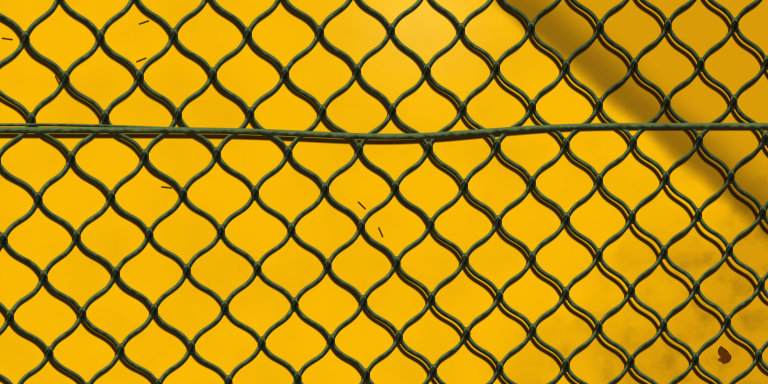
A WebGL 2 fragment shader for this pattern:

```glsl
#version 300 es
precision highp float;
// Chain-link fence with a tension cable in front of a sunlit yellow wall.
// A projective lattice gives bent wires and knuckles; the same lattice, shifted,
// casts the shadow. Gradient noise adds sag, grime and worn paint.
#define WALL vec3(0.98, 0.73, 0.01)
#define AMBER vec3(0.83, 0.59, 0.03)
#define GRIME vec3(0.46, 0.32, 0.05)
#define SHADOW vec3(0.11, 0.05, 0.02)
#define WIRE_DARK vec3(0.13, 0.14, 0.07)
#define WIRE_LIT vec3(0.40, 0.47, 0.28)
#define WIRE 0.0060       // half width of a wire
#define PITCH 0.134       // distance between parallel wires
#define BEND 0.045        // S-curve of each wire, in cells
#define KNUCKLE 0.0105    // radius of a wire joint
#define CABLE 0.0080      // half width of the cable
#define SHADOW_SHIFT vec2(-0.009, 0.012) // y down

uniform vec2 u_resolution;
out vec4 fragColor;
const float TAU = 6.2831853;

vec2 hash2(vec2 p) {
  p = vec2(dot(p, vec2(127.1, 311.7)), dot(p, vec2(269.5, 183.3)));
  return fract(sin(p) * 43758.545);
}
float corner(vec2 i, vec2 f, vec2 o) { return dot(hash2(i + o) * 2.0 - 1.0, f - o); }

// Gradient noise, about -0.7 to 0.7
float gnoise(vec2 p) {
  vec2 i = floor(p), f = fract(p), o = vec2(0.0, 1.0);
  vec2 u = f * f * f * (f * (f * 6.0 - 15.0) + 10.0);
  return mix(mix(corner(i, f, o.xx), corner(i, f, o.yx), u.x),
             mix(corner(i, f, o.xy), corner(i, f, o.yy), u.x), u.y);
}
float fbm(vec2 p) {
  float sum = 0.0, amp = 0.6;
  for (int i = 0; i < 4; i++, amp *= 0.5, p = p * 2.1 + 7.3) sum += amp * gnoise(p);
  return sum;
}
float cover(float d, float soft) { return 1.0 - smoothstep(-soft, soft, d); }

// Signed distances to the nearest rising (x) and falling (y) wire
vec2 fence(vec2 p) {
  mat3 cellToCanvas = mat3(0.19614, -0.00305, 0.00648,
                           0.00868, 0.10722, 0.00585,
                           0.2604, 0.09635, 1.0);
  vec3 h = inverse(cellToCanvas) * vec3(p, 1.0);
  vec2 cell = h.xy / h.z;
  vec2 ab = cell.x + vec2(0.5, -0.5) * cell.y;
  ab += 0.04 * vec2(gnoise(p * 5.0), gnoise(p * 5.0 + 31.0));
  ab += BEND * sin(TAU * ab.yx);
  return (fract(ab + 0.5) - 0.5) * PITCH;
}

float cableHeight(float x) {
  float sag = (x - 1.02) / 0.3;
  return 0.339 + 0.017 * exp(-sag * sag) - 0.011 * smoothstep(1.0, 1.6, x);
}
vec3 wireColor(float side, float wear) {
  return mix(WIRE_DARK, WIRE_LIT, smoothstep(-0.6, 0.8, side + wear));
}

vec3 wall(vec2 p, float shade, float soft) {
  float mottle = fbm(p * 5.0);
  vec3 col = mix(WALL, AMBER, clamp(0.08 + 0.5 * mottle, 0.0, 0.5));
  vec2 glow = p - vec2(1.1, 0.03);
  col += vec3(0.02, 0.06, 0.18) * exp(-30.0 * dot(glow, glow));
  // Broad shade and dirt toward the right
  float band = p.x - 1.28 - 1.15 * p.y + 0.05 * mottle;
  float edge = smoothstep(-0.03, 0.05, band) * (1.0 - smoothstep(0.06, 0.24, band));
  float dirt = smoothstep(2.2, 2.75, p.x + p.y + 0.4 * mottle);
  col = mix(col, AMBER, max(shade, 0.85 * dirt));
  col = mix(col, GRIME, 0.65 * edge + 0.35 * dirt * smoothstep(-0.1, 0.4, fbm(p * 14.0)));
  // Scattered scratches and one patch of rust
  for (int i = 0; i < 7; i++) {
    vec2 seed = hash2(vec2(float(i), 4.0));
    vec2 q = p - seed * vec2(1.2, 1.0);
    vec2 dir = vec2(cos(seed.x * 9.0), sin(seed.x * 9.0));
    float scratch = length(q - dir * clamp(dot(q, dir), -0.012, 0.012)) - 0.002;
    col = mix(col, SHADOW, 0.8 * cover(scratch, soft));
  }
  float rust = length((p - vec2(1.885, 0.925)) * vec2(1.2, 0.9)) - 0.018 + 0.03 * gnoise(p * 45.0);
  return mix(col, vec3(0.28, 0.11, 0.02), 0.85 * cover(rust, soft));
}

void main() {
  vec2 p = vec2(gl_FragCoord.x, u_resolution.y - gl_FragCoord.y) / u_resolution.y; // y down
  float soft = 0.8 / u_resolution.y;
  float shade = 0.85 * smoothstep(-0.03, 0.06, p.x - 1.28 - 1.15 * p.y);
  vec3 col = wall(p, shade, soft);

  // Shadow, its distance drifting over the uneven wall
  float drift = 0.55 + 0.6 * smoothstep(1.0, 2.0, p.x + 0.3 * p.y) + 0.8 * gnoise(p * 2.2 + 3.0);
  vec2 s = abs(fence(p - SHADOW_SHIFT * max(drift, 0.3)));
  float across = p.y - cableHeight(p.x);
  float cableShadow = abs(across - 0.015 + 0.009 * smoothstep(0.9, 1.6, p.x)) - 0.006;
  float shadow = min(min(s.x, s.y) - WIRE * 0.85, min(length(s) - KNUCKLE, cableShadow));
  col = mix(col, SHADOW, 0.9 * cover(shadow, soft + 0.001));

  // Wires, falling then rising, dimmed where they hook together
  vec2 e = fence(p);
  float joint = length(e), wear = 0.7 * gnoise(p * 60.0);
  float dim = (1.0 - 0.25 * shade) * mix(0.45, 1.0, smoothstep(KNUCKLE * 0.6, KNUCKLE * 1.8, joint));
  col = mix(col, SHADOW, 0.9 * cover(joint - KNUCKLE - 0.002, soft));
  col = mix(col, dim * 0.9 * wireColor(e.y / WIRE, wear), cover(abs(e.y) - WIRE, soft));
  col = mix(col, dim * wireColor(-e.x / WIRE, wear), cover(abs(e.x) - WIRE, soft));
  float hook = abs(joint - KNUCKLE) - WIRE * 0.4;
  col = mix(col, wireColor((e.y - e.x) / KNUCKLE - 0.6, wear), 0.8 * cover(hook, soft));

  // Tension cable and the second strand that joins it
  float strand = across + 0.014 * (1.0 - smoothstep(0.1, 0.65, p.x));
  col = mix(col, wireColor(-strand / 0.004, wear), cover(abs(strand) - 0.004, soft));
  col = mix(col, wireColor(-across / CABLE + 0.15, wear), cover(abs(across) - CABLE, soft));
  fragColor = vec4(clamp(col, 0.0, 1.0), 1.0);
}
```
